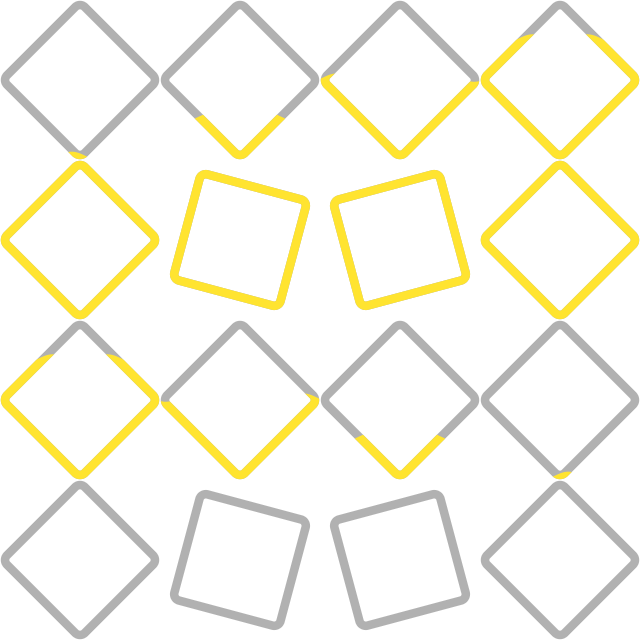
Write a Shadertoy shader that draws this pattern.

```glsl
// Sixteen frames of a rounded square outline on a 4 by 4 grid, read row by row.
// A wavy yellow level rises through the grey outline, the full shape turns half
// a circle, the level drains again and the empty shape makes the same turn.

const float GRID = 4.0;              // cells across and down
const float HALF_SIDE = 0.370;       // outer half side, in cells
const float CORNER = 0.068;          // outer corner radius
const float STROKE = 0.0535;         // line width
const float LEVEL_START = 0.026;     // liquid height in the first frame
const float LEVEL_STEP = 0.2445;     // rise per frame
const float LAST_FILL_FRAME = 11.0;  // frame where draining ends
const float WAVE_HEIGHT = 0.026;
const float WAVE_LENGTH = 0.344;
const float CREST_EVEN = -0.052;     // crest position in even frames
const float CREST_ODD = 0.172;       // crest position in odd frames
const float REST_ANGLE = radians(45.0);
const float TURN_STEP = radians(60.0);
const float TAU = 6.2831853;

const vec3 PAPER = vec3(1.0);
const vec3 GREY = vec3(0.695);
const vec3 YELLOW = vec3(1.0, 0.895, 0.19);

mat2 rotation(float angle) {
    float c = cos(angle), s = sin(angle);
    return mat2(c, -s, s, c);
}

float roundedSquare(vec2 p, float halfSide, float radius) {
    vec2 q = abs(p) - halfSide + radius;
    return length(max(q, 0.0)) + min(max(q.x, q.y), 0.0) - radius;
}

// Signed distance to the outline, measured inward from its outer edge
float outline(vec2 p) {
    float d = roundedSquare(p, HALF_SIDE, CORNER);
    return abs(d + 0.5 * STROKE) - 0.5 * STROKE;
}

// Height of the liquid surface; draining frames mirror the filling ones
float liquidSurface(float x, float frame) {
    float stage = min(frame, LAST_FILL_FRAME - frame);
    float side = frame > 0.5 * LAST_FILL_FRAME ? -1.0 : 1.0;
    float crest = mix(CREST_EVEN, CREST_ODD, mod(stage, 2.0));
    float wave = cos(TAU * (side * x - crest) / WAVE_LENGTH);
    return LEVEL_START + LEVEL_STEP * stage + WAVE_HEIGHT * wave;
}

float coverage(float d, float pixel) {
    return clamp(0.5 - d / pixel, 0.0, 1.0);
}

void mainImage(out vec4 fragColor, in vec2 fragCoord) {
    float size = min(iResolution.x, iResolution.y);
    float pixel = GRID / size;
    vec2 grid = fragCoord * pixel;
    vec2 cell = floor(grid);
    vec2 p = fract(grid) - 0.5;

    // Frame number, counted from the upper left
    float row = GRID - 1.0 - cell.y;
    float frame = row * GRID + cell.x;

    // Every second row turns as it runs across
    float angle = REST_ANGLE - TURN_STEP * cell.x * mod(row, 2.0);
    float stroke = coverage(outline(rotation(angle) * p), pixel);

    // Yellow lies over the grey outline, leaving a faint grey fringe
    float liquid = coverage(p.y + 0.5 - liquidSurface(p.x, frame), pixel);
    vec3 color = mix(PAPER, GREY, stroke);
    color = mix(color, YELLOW, stroke * liquid);
    fragColor = vec4(color, 1.0);
}
```
